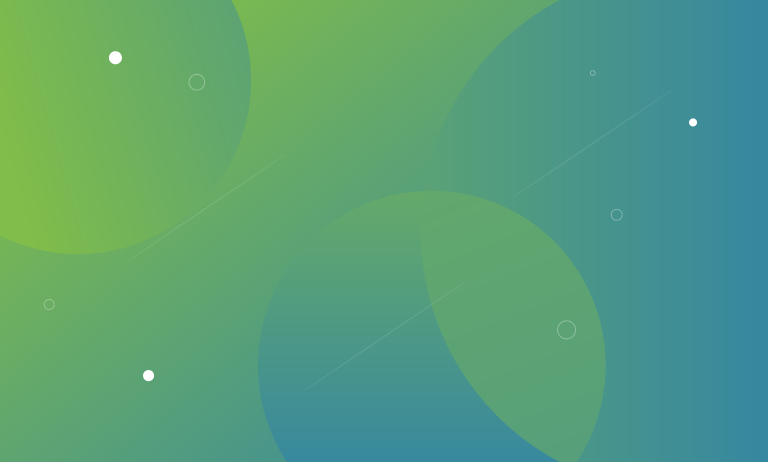
Give the GLSL for this background, as a Shadertoy shader.

```glsl
// Overlapping gradient discs on a lime-to-blue diagonal, with dots, rings and faint streaks.

const vec3 LIME = vec3(0.50, 0.74, 0.29);
const vec3 BLUE = vec3(0.21, 0.53, 0.63);
const vec2 CANVAS = vec2(1.67, 1.0);        // canvas size, in heights
const vec2 STREAK_HALF = vec2(0.174, 0.117);

// Discs: centre and radius
const vec3 CORNER_DISC = vec3(0.170, 0.826, 0.376);
const vec3 RIGHT_DISC = vec3(1.480, 0.500, 0.565);
const vec3 LOWER_DISC = vec3(0.939, 0.209, 0.378);

// Small ornaments: centre and radius, or centre only
const vec3 DOTS[3] = vec3[3](
    vec3(0.251, 0.875, 0.0141), vec3(1.507, 0.735, 0.0087), vec3(0.323, 0.187, 0.0120));
const vec3 RINGS[5] = vec3[5](
    vec3(0.428, 0.822, 0.0170), vec3(1.289, 0.842, 0.0050), vec3(1.341, 0.535, 0.0118),
    vec3(1.232, 0.286, 0.0195), vec3(0.107, 0.341, 0.0108));
const vec2 STREAKS[3] = vec2[3](
    vec2(0.446, 0.548), vec2(1.285, 0.687), vec2(0.839, 0.274));

float circleDistance(vec2 p, vec3 circle) {
    return length(p - circle.xy) - circle.z;
}

// Antialiased coverage of a signed distance
float coverage(float dist, float pixel) {
    return clamp(0.5 - dist / pixel, 0.0, 1.0);
}

// Linear ramp: value at an anchor point plus a slope
float ramp(vec2 p, vec2 anchor, float value, vec2 slope) {
    return value + dot(p - anchor, slope);
}

// Thin line that fades towards both ends
float streak(vec2 p, vec2 centre, vec2 halfSpan, float pixel) {
    vec2 q = p - centre;
    float along = dot(q, halfSpan) / dot(halfSpan, halfSpan);
    float across = length(q - halfSpan * clamp(along, -1.0, 1.0));
    return coverage(across - 0.001, pixel) * (1.0 - along * along * 0.6);
}

// Position on the lime-to-blue scale
float blendAmount(vec2 p, float pixel) {
    float inCorner = coverage(circleDistance(p, CORNER_DISC), pixel);
    float inRight = coverage(circleDistance(p, RIGHT_DISC), pixel);
    float inLower = coverage(circleDistance(p, LOWER_DISC), pixel);

    float amount = ramp(p, vec2(0.0, 1.0), -0.176, vec2(0.498, -0.622));
    float corner = ramp(p, vec2(0.0, 1.0), 0.06, vec2(0.805, 0.23));
    float right = ramp(p, vec2(0.915, 0.5), 0.50, vec2(0.663, 0.0));
    float lower = ramp(p, vec2(0.939, 0.587), 0.36, vec2(0.0, -1.04));
    float overlap = ramp(p, vec2(0.935, 0.565), 0.40, vec2(0.09, -0.23));

    amount = mix(amount, corner, inCorner);
    amount = mix(amount, right, inRight);
    return mix(amount, mix(lower, overlap, inRight), inLower);
}

void mainImage(out vec4 fragColor, in vec2 fragCoord) {
    vec2 p = fragCoord / iResolution.xy * CANVAS;
    float pixel = 1.0 / iResolution.y;

    // Gradients and discs
    vec3 color = mix(LIME, BLUE, clamp(blendAmount(p, pixel), 0.0, 1.0));

    // White ornaments
    float white = 0.0;
    for (int i = 0; i < 3; i++) {
        white = max(white, 0.13 * streak(p, STREAKS[i], STREAK_HALF, pixel));
        white = max(white, coverage(circleDistance(p, DOTS[i]), pixel));
    }
    for (int i = 0; i < 5; i++) {
        float rim = abs(circleDistance(p, RINGS[i])) - 0.001;
        white = max(white, 0.32 * coverage(rim, pixel));
    }
    fragColor = vec4(mix(color, vec3(1.0), white), 1.0);
}
```
